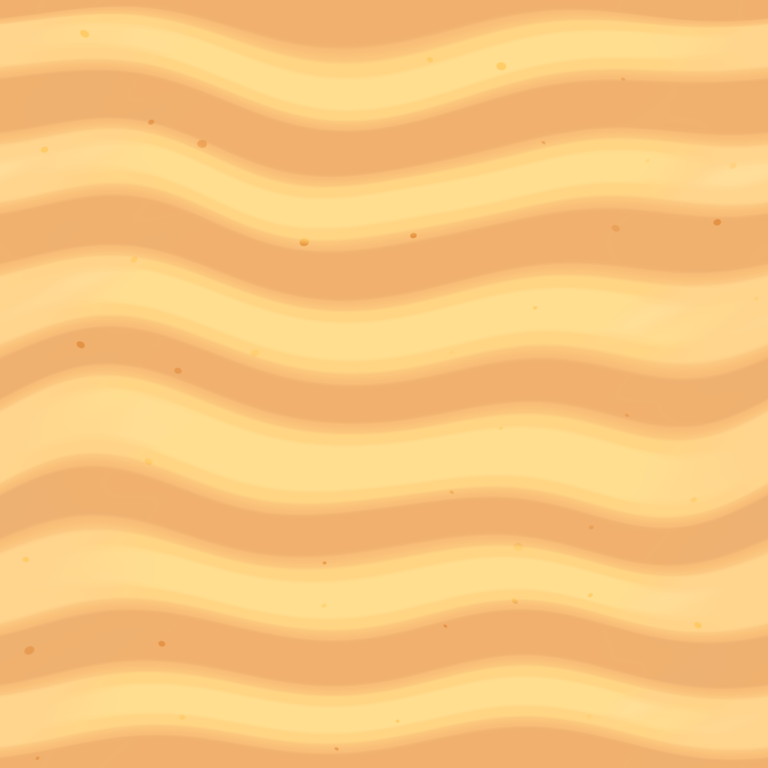
Reproduce this texture procedurally as a WebGL 1 fragment shader.

```glsl
precision highp float;
// Rippled desert sand: six soft pale ridges between tan troughs, with scattered grains.
// Rows are bent by harmonics whose strength drifts down the canvas; the distance to
// each ridge edge picks the tone, and hashed cells place the grains.
uniform vec2 u_resolution;

const float TAU = 6.2831853;
const float ROWS = 6.0;            // ridges from top to bottom
const float HALF_WIDTH = 0.039;    // half height of a ridge
const float SWELL = 0.0104;        // extra half height of the middle ridges
const float TERRACE = 0.0075;      // spacing of the faint tone steps
const float TERRACE_DEPTH = 0.7;
const float WOBBLE = 0.005;
const float GRAIN_CELLS = 8.0;
const float GRAIN_SHARE = 0.7;
const float GRAIN_MIN = 0.0024;
const float GRAIN_MAX = 0.0066;

const vec3 TROUGH = vec3(0.945, 0.692, 0.432);
const vec3 TROUGH_DUSTY = vec3(0.925, 0.695, 0.450);
const vec3 SLOPE = vec3(0.980, 0.755, 0.475);
const vec3 GOLD = vec3(1.000, 0.835, 0.515);
const vec3 CREAM = vec3(1.000, 0.872, 0.565);
const vec3 BLUSH = vec3(1.000, 0.830, 0.550);
const vec3 PALE = vec3(1.000, 0.872, 0.605);
const vec3 GRAIN_DARK = vec3(0.880, 0.540, 0.220);
const vec3 GRAIN_LIGHT = vec3(1.000, 0.780, 0.360);

float hash(vec2 p) {
    return fract(sin(dot(p, vec2(127.1, 311.7))) * 43758.5453);
}

// Value noise that repeats after a whole number of cells
float noise(vec2 p, vec2 period) {
    vec2 i = floor(p);
    vec2 f = fract(p);
    f = f * f * (3.0 - 2.0 * f);
    vec2 a = mod(i, period);
    vec2 b = mod(i + 1.0, period);
    return mix(mix(hash(a), hash(vec2(b.x, a.y)), f.x),
               mix(hash(vec2(a.x, b.y)), hash(b), f.x), f.y);
}

float hump(float y, float center, float width) {
    float d = (y - center) / width;
    return exp(-d * d);
}

// Downward shift of the row that rests at height y
float bend(float x, float y) {
    float a = TAU * x;
    float middle = hump(y, 0.57, 0.17);
    float w = fract(y + 0.04);
    float swing = mix(0.0065, mix(-0.041, 0.0065, w), smoothstep(0.0, 0.14, w));
    float shift = -0.0143 * sin(TAU * y);
    shift += swing * cos(a) + (0.004 - 0.026 * middle) * sin(a);
    shift += 0.013 * (1.0 - hump(y, 0.66, 0.1)) * cos(2.0 * a);
    shift -= (0.0104 + 0.0156 * hump(y, 0.6, 0.2)) * sin(2.0 * a);
    shift += 0.0065 * hump(y, 0.25, 0.08) * cos(3.0 * a);
    return shift - 0.0052 * middle * sin(3.0 * a);
}

// Tone by signed distance inside a ridge; the ridges turn paler near the sides
vec3 sand(vec2 p, float inside) {
    float streak = noise(vec2(4.0 * p.x, 24.0 * p.y + 12.0 * p.x), vec2(4.0, 12.0));
    float mottle = noise(p * 8.0, vec2(8.0));
    float side = smoothstep(0.26, 0.46, abs(p.x - 0.5) + 0.16 * (streak - 0.5));
    vec3 flank = mix(GOLD, BLUSH, side);
    vec3 crest = mix(CREAM, mix(BLUSH, PALE, smoothstep(0.35, 0.85, streak)), side);
    vec3 color = mix(TROUGH, TROUGH_DUSTY, side * mottle);
    color = mix(color, SLOPE, smoothstep(-0.016, -0.005, inside));
    color = mix(color, flank, smoothstep(-0.004, 0.008, inside));
    return mix(color, crest, smoothstep(0.015, 0.024 + 0.012 * side, inside));
}

// Coverage of the one small grain in each cell
float grain(vec2 p, float pixel) {
    vec2 cell = floor(p * GRAIN_CELLS);
    vec2 jitter = vec2(hash(cell + 3.1), hash(cell + 17.7));
    vec2 d = p - (cell + 0.1 + 0.8 * jitter) / GRAIN_CELLS;
    float size = hash(cell + 41.3);
    float radius = mix(GRAIN_MIN, GRAIN_MAX, size * size);
    float lean = 0.6 * (hash(cell + 8.9) - 0.5);
    d = vec2(d.x, (d.y - lean * d.x) * 1.2);
    float cover = 1.0 - smoothstep(radius - pixel, radius + pixel, length(d));
    float present = step(hash(cell + 29.5), GRAIN_SHARE);
    return cover * present * mix(0.35, 0.85, hash(cell + 53.9));
}

void main() {
    vec2 p = gl_FragCoord.xy / u_resolution;
    p.y = 1.0 - p.y;
    float pixel = 1.0 / min(u_resolution.x, u_resolution.y);

    // Find the resting height of the row passing through this point
    float wobble = WOBBLE * (noise(p * 6.0, vec2(6.0)) - 0.5);
    float rest = p.y;
    for (int i = 0; i < 4; i++) {
        rest = p.y - bend(p.x, rest) - wobble;
    }

    // Signed distance inside the nearest ridge, softly terraced
    float offset = abs(fract(rest * ROWS) - 0.5) / ROWS;
    float inside = HALF_WIDTH + SWELL * hump(rest, 0.57, 0.17) - offset;
    float steps = sin(TAU * inside / TERRACE);
    vec3 color = sand(p, inside - TERRACE_DEPTH * TERRACE / TAU * steps);

    vec3 grainColor = mix(GRAIN_DARK, GRAIN_LIGHT, smoothstep(-0.006, 0.006, inside));
    color = mix(color, grainColor, grain(p, pixel));
    gl_FragColor = vec4(color, 1.0);
}
```
